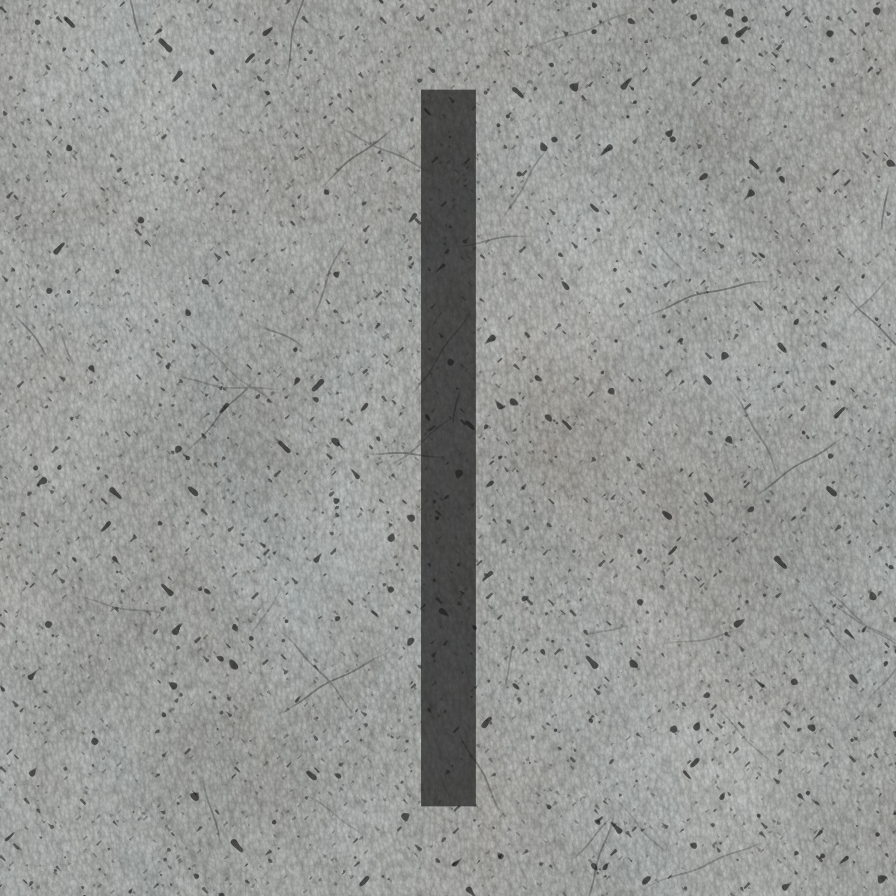
Write a Shadertoy shader that draws this texture.

```glsl
vec3 hash3(vec2 p) {
    vec3 q = fract(vec3(p.xyx) * vec3(0.1031, 0.1030, 0.0973));
    q += dot(q, q.yxz + 33.33);
    return fract((q.xxy + q.yzz) * q.zyx);
}

// Distance to the nearest scattered point, and that point's random value
vec2 cellular(vec2 p) {
    vec2 cell = floor(p), nearest = vec2(9.0, 0.0);
    for (int y = -1; y <= 1; y++)
    for (int x = -1; x <= 1; x++) {
        vec2 id = cell + vec2(x, y);
        vec3 rnd = hash3(id + 57.0);
        float d = length(id + rnd.xy - p);
        if (d < nearest.x) nearest = vec2(d, rnd.z);
    }
    return nearest;
}

// Warped sines with rising frequency, roughly -1 to 1
float mottle(vec2 p) {
    float sum = 0.0, amp = 0.5;
    for (int i = 0; i < 6; i++) {
        p += 0.7 * sin(p.yx * 1.3 + float(i) * 1.9);
        sum += amp * sin(p.x) * sin(p.y + 0.6);
        p = mat2(1.5, 1.1, -1.1, 1.5) * p + 3.7;
        amp *= 0.72;
    }
    return sum;
}

// Broad stains: centre, radius, brightness
float stains(vec2 uv) {
    const vec4 patches[12] = vec4[](
        vec4(0.14, 0.90, 0.12, 0.035), vec4(0.68, 0.69, 0.10, 0.035),
        vec4(0.40, 0.40, 0.10, 0.035), vec4(0.13, 0.68, 0.12, 0.020),
        vec4(0.96, 0.62, 0.10, 0.030), vec4(0.80, 0.14, 0.13, 0.030),
        vec4(0.27, 0.80, 0.09, -0.025), vec4(0.26, 0.47, 0.11, -0.030),
        vec4(0.30, 0.20, 0.12, -0.025), vec4(0.83, 0.42, 0.10, -0.030),
        vec4(0.62, 0.47, 0.09, -0.025), vec4(0.78, 0.90, 0.13, -0.015));
    float sum = 0.0;
    for (int i = 0; i < 12; i++) {
        vec2 d = (uv - patches[i].xy) / patches[i].z;
        sum += patches[i].w * exp(-dot(d, d));
    }
    return sum;
}

// Dark pits of uneven size; only a share of the cells holds one
float pits(vec2 uv, float scale, float share, float radius, float px) {
    vec2 c = cellular(uv * scale + 0.12 * sin(uv.yx * scale * 7.0));
    float size = radius * (0.45 + 0.55 * fract(c.y * 91.7));
    float soft = 0.9 * px * scale;
    return step(c.y, share) * (1.0 - smoothstep(size - soft, size + soft, c.x));
}

// Hairline scratches, slightly bowed and fading toward both ends
float scratches(vec2 uv, float px) {
    float sum = 0.0;
    for (int i = 0; i < 44; i++) {
        vec3 a = hash3(vec2(i, 11)), b = hash3(vec2(i, 83));
        float angle = (b.x - 0.5) * 3.0, len = 0.025 + 0.06 * b.y;
        vec2 d = uv - a.xy;
        vec2 q = vec2(dot(d, vec2(cos(angle), sin(angle))),
                      dot(d, vec2(-sin(angle), cos(angle))));
        q.y += (b.z - 0.5) * 3.0 * q.x * q.x + 0.0012 * sin(q.x * 90.0 + a.z * 6.0);
        float line = 1.0 - smoothstep(0.0003, 0.0003 + 1.3 * px, abs(q.y));
        sum = max(sum, line * (1.0 - smoothstep(0.4 * len, len, abs(q.x))) * (0.4 + 0.6 * a.z));
    }
    return sum;
}

void mainImage(out vec4 fragColor, in vec2 fragCoord) {
    vec2 uv = fragCoord / iResolution.xy;
    float px = 1.0 / iResolution.y;

    // Cloudy concrete: light areas lean cool, dark ones warm
    float cloud = stains(uv) + 0.034 * mottle(uv * vec2(17.0, 13.0));
    cloud += 0.016 * mottle(uv * 61.0 + 4.0);
    vec3 color = vec3(0.610, 0.618, 0.607) + cloud;
    color += vec3(-0.10, 0.02, 0.10) * cloud;
    color += vec3(-0.010, 0.002, 0.008) * mottle(uv * vec2(9.0, 5.0) + 8.0);

    // Fine grain drawn out vertically
    vec2 slanted = uv + vec2(0.12 * uv.y, 0.0);
    vec2 fibre = cellular(slanted * vec2(190.0, 85.0));
    vec2 grit = cellular(slanted * vec2(310.0, 210.0) + 40.0);
    color += 0.11 * (0.45 - fibre.x) + 0.035 * (fibre.y - 0.5);
    color += 0.08 * (0.45 - grit.x) + 0.055 * (grit.y - 0.5);

    // Scratches and pits
    color *= 1.0 - 0.30 * scratches(uv, px);
    color *= 1.0 - 0.55 * pits(uv, 34.0, 0.20, 0.17, px);
    color *= 1.0 - 0.45 * pits(uv + 3.0, 72.0, 0.16, 0.19, px);
    color *= 1.0 - 0.25 * pits(uv + 7.0, 120.0, 0.14, 0.26, px);

    // Dark painted bar with the concrete showing through
    vec2 edge = abs(uv - vec2(0.5005, 0.5)) - vec2(0.0305, 0.4);
    float bar = 1.0 - smoothstep(-0.5 * px, 0.5 * px, max(edge.x, edge.y));
    vec3 paint = mix(vec3(0.268, 0.272, 0.268), color * 0.445, 0.75);
    fragColor = vec4(clamp(mix(color, paint, bar), 0.0, 1.0), 1.0);
}
```
